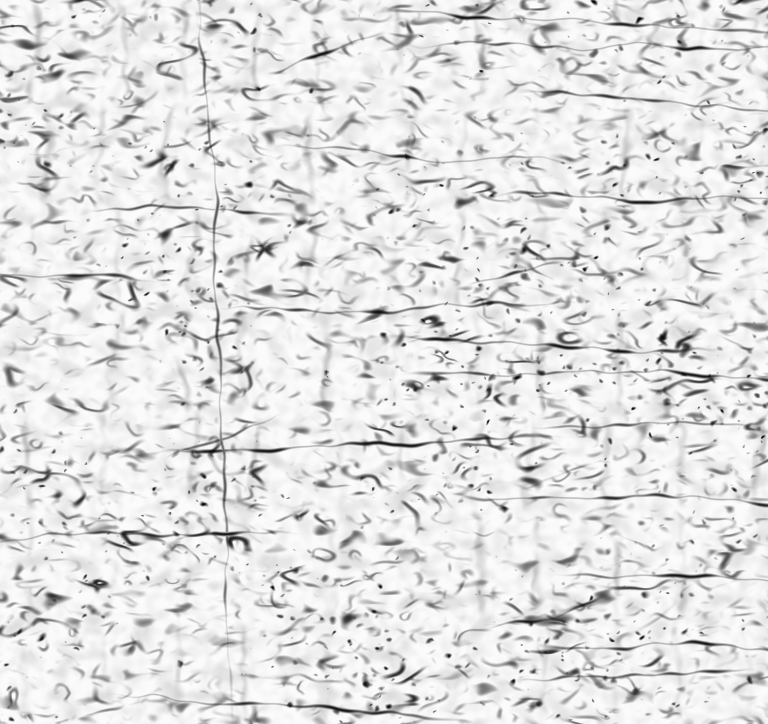
A Shadertoy shader for this texture map:

```glsl
const vec3 PLASTER = vec3(0.985);
const vec3 SOOT = vec3(0.03);

float hash(vec2 p) {
    return fract(sin(dot(p, vec2(127.1, 311.7))) * 43758.5453);
}

vec2 hash2(vec2 p) {
    return vec2(hash(p), hash(p + 19.7));
}

// Gradient noise, roughly -0.5 to 0.5
float corner(vec2 cell, vec2 offset, vec2 f) {
    return dot(hash2(cell + offset) * 2.0 - 1.0, f - offset);
}

float noise(vec2 p) {
    vec2 i = floor(p), f = fract(p);
    vec2 u = f * f * f * (f * (f * 6.0 - 15.0) + 10.0);
    float low = mix(corner(i, vec2(0, 0), f), corner(i, vec2(1, 0), f), u.x);
    float high = mix(corner(i, vec2(0, 1), f), corner(i, vec2(1, 1), f), u.x);
    return mix(low, high, u.y);
}

vec2 warped(vec2 p, float amount) {
    return p + amount * vec2(noise(p * 0.7 + 3.1), noise(p * 0.7 + 8.6));
}

// Soft stroke: 1 on the centre line, 0 at the given half width
float stroke(float dist, float halfWidth) {
    return 1.0 - smoothstep(0.0, halfWidth, abs(dist));
}

// Fine wrinkles of even width: pieces of a noise contour
float creases(vec2 p, float width) {
    vec2 q = warped(p, 0.6), e = vec2(0.05, 0.0);
    float n = noise(q);
    vec2 slope = vec2(noise(q + e.xy) - n, noise(q + e.yx) - n) / e.x;
    float line = stroke((n - 0.08) / (length(slope) + 0.15), width);
    return line * smoothstep(0.0, 0.4, noise(p * 0.9 + 27.3));
}

// Short tapered dents: the peaks of stretched noise
float dents(vec2 p) {
    return smoothstep(0.14, 0.6, noise(warped(p, 1.1)));
}

// Scattered soft pits; density sets how many cells hold one
float pits(vec2 p, float density) {
    float ink = 0.0;
    p += 0.2 * vec2(noise(p * 2.1), noise(p * 2.1 + 5.4));
    for (int y = -1; y <= 1; y++)
    for (int x = -1; x <= 1; x++) {
        vec2 cell = floor(p) + vec2(x, y);
        float present = smoothstep(0.0, 0.15, density - hash(cell));
        float size = hash(cell + 4.3);
        float radius = mix(0.15, 0.3, size * size) * (0.6 + 0.4 * present);
        vec2 d = p - cell - hash2(cell + 2.7);
        d = vec2(d.x * 0.8, d.y - (hash(cell + 9.1) - 0.4) * d.x);
        float dark = mix(0.4, 1.0, hash(cell + 6.5));
        ink = max(ink, present * dark * (1.0 - smoothstep(0.1 * radius, radius, length(d))));
    }
    return ink;
}

// Wavering crack that breaks into dashes and fades at both ends
float crack(vec2 p, vec2 start, float angle, float len, float width, float seed) {
    vec2 dir = vec2(cos(angle), sin(angle));
    vec2 d = p - start;
    float along = dot(d, dir);
    float across = dot(d, vec2(-dir.y, dir.x));
    across += 0.02 * noise(vec2(along * 5.0, seed)) + 0.008 * noise(vec2(along * 26.0, seed + 3.5));
    float t = along / len;
    float taper = smoothstep(0.0, 0.15, t) * (1.0 - smoothstep(0.75, 1.0, t));
    float swell = smoothstep(-0.15, 0.35, noise(vec2(along * 19.0, seed + 7.4)));
    return taper * stroke(across, width * (0.6 + 0.6 * swell)) * mix(0.25, 0.95, swell);
}

// Faint upright joints, shifted from course to course
float joints(vec2 p) {
    float y = p.y * 7.0 + 0.3 * noise(p * 2.0);
    float course = floor(y), f = fract(y);
    float x = p.x * 10.0 + 0.2 * noise(p * vec2(4.0, 11.0)) + 0.1 * noise(p * 45.0);
    vec2 block = vec2(floor(x), course);
    float line = stroke(fract(x) - mix(0.3, 0.7, hash(block)), 0.08);
    float fade = smoothstep(0.0, 0.12, f) * (1.0 - smoothstep(0.88, 1.0, f));
    float worn = clamp(0.6 + 1.5 * noise(p * vec2(30.0, 22.0)), 0.0, 1.0);
    return line * fade * worn * mix(0.2, 1.0, hash(block + 5.2));
}

// Long level seams, a few rising diagonals and one upright
float seams(vec2 p) {
    float ink = 0.0;
    for (int i = 0; i < 18; i++) {
        float k = float(i);
        vec2 r = hash2(vec2(k, 1.3)), s = hash2(vec2(k, 6.8));
        vec2 start = vec2(r.x * 1.1 - 0.3, (k + r.y) / 18.0);
        ink = max(ink, crack(p, start, mix(-0.09, 0.03, s.x), mix(0.3, 0.7, s.y), 0.0037, k * 2.37));
    }
    for (int i = 0; i < 4; i++) {
        float k = float(i);
        vec2 r = hash2(vec2(k, 14.9)), s = hash2(vec2(k, 23.6));
        vec2 start = vec2(r.x * 0.8, (k + r.y) / 4.0);
        ink = max(ink, crack(p, start, mix(0.15, 0.5, s.x), mix(0.12, 0.22, s.y), 0.0038, k * 3.19 + 50.0));
    }
    float upright = crack(p, vec2(0.28, 1.05), -1.53, 1.1, 0.0032, 81.3);
    return max(ink, 0.7 * upright);
}

void mainImage(out vec4 fragColor, in vec2 fragCoord) {
    vec2 p = fragCoord / iResolution.y;
    float rough = smoothstep(-0.25, 0.25, noise(p * 5.0 + 2.2));
    float joint = joints(p);
    float density = -0.02 + 0.28 * rough + 0.16 * p.x + 0.35 * joint;

    // Mottled ground
    float mottle = 0.09 * smoothstep(-0.05, 0.45, noise(p * vec2(28.0, 38.0)));
    float grain = 0.04 * smoothstep(-0.2, 0.4, noise(p * 65.0));
    float light = (1.0 - mottle) * (1.0 - grain) * (1.0 - 0.22 * joint);

    // Wrinkles, dents, pits and cracks darken it in turn
    float wear = mix(0.6, 0.85, rough);
    light *= 1.0 - wear * creases(p * vec2(20.0, 36.0), 0.12);
    light *= 1.0 - 0.6 * wear * creases(p * vec2(34.0, 50.0) + 31.7, 0.15);
    light *= 1.0 - wear * dents(p * vec2(32.0, 64.0) + 11.2);
    light *= 1.0 - pits(p * 42.0, density);
    light *= 1.0 - 0.7 * pits(p * 62.0 + 13.4, density * 0.8);
    light *= 1.0 - seams(p);

    fragColor = vec4(mix(SOOT, PLASTER, light), 1.0);
}
```
